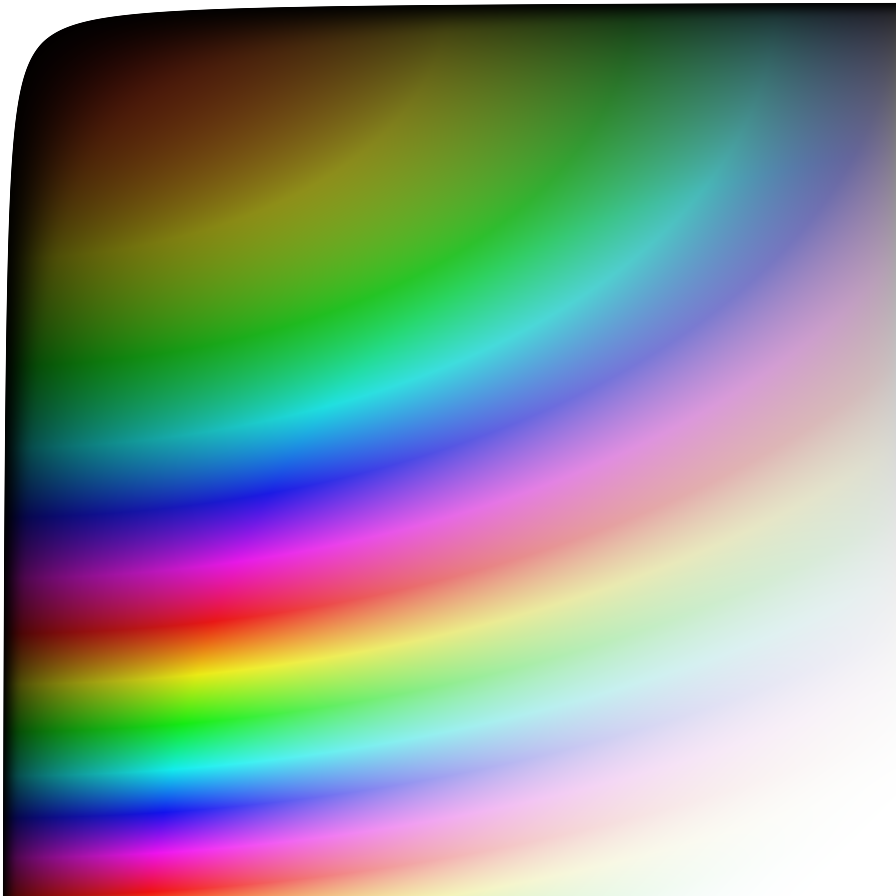
Write a WebGL 1 fragment shader that draws this background.

```glsl
precision highp float;
uniform vec2 u_resolution;

// Fully saturated colour; one turn of hue per unit
vec3 spectrum(float hue) {
    vec3 offset = abs(fract(hue + vec3(0.0, 2.0, 1.0) / 3.0) * 6.0 - 3.0);
    return clamp(offset - 1.0, 0.0, 1.0);
}

vec3 hslToRgb(float hue, float saturation, float lightness) {
    float chroma = saturation * (1.0 - abs(2.0 * lightness - 1.0));
    return lightness + chroma * (spectrum(hue) - 0.5);
}

void main() {
    vec2 uv = gl_FragCoord.xy / u_resolution;
    vec2 fromCorner = vec2(uv.x, 1.0 - uv.y);
    float area = fromCorner.x * fromCorner.y;
    float level = sqrt(area);

    // Elliptical hue bands, tightening away from the top left corner
    float hue = dot(fromCorner * fromCorner, vec2(2.0 / 3.0, 2.0));

    // Hyperbolic brightness, easing into white at the lower right
    float lightness = 1.23 * level - 0.23 * pow(level, 6.0);
    lightness = clamp(lightness * smoothstep(0.03, 0.14, level), 0.0, 1.0);

    // Colour fades toward the right edge
    float saturation = sqrt(1.0 - uv.x) * mix(0.85, 1.02, smoothstep(0.3, 0.5, level));
    vec3 color = hslToRgb(hue, min(saturation, 1.0), lightness);

    // White margin outside the hyperbola, with a one-pixel soft edge
    float margin = 0.0022 + 0.001 * max(fromCorner.x, fromCorner.y);
    float edgeDistance = (area - margin) / length(fromCorner);
    float pixel = 1.0 / min(u_resolution.x, u_resolution.y);
    float inside = smoothstep(-0.5 * pixel, 0.5 * pixel, edgeDistance);

    gl_FragColor = vec4(mix(vec3(1.0), color, inside), 1.0);
}
```
